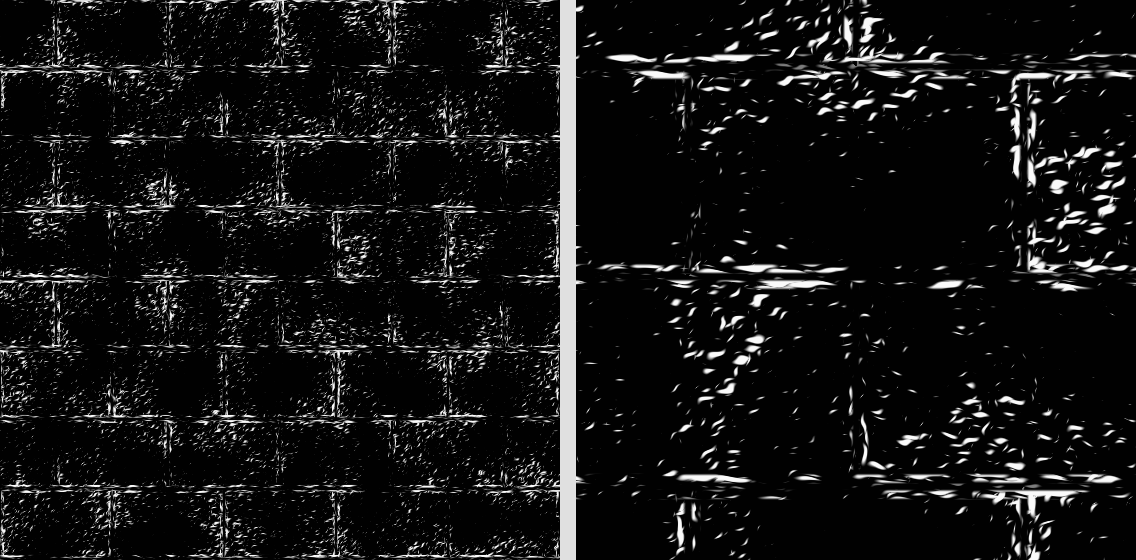
Left, the full canvas; right, a detail of the centre.
Write a Shadertoy shader that draws this texture map.

```glsl
// Worn brick wall mask: thin white chips gathering along the joints of black bricks.

float hash(vec2 p) {
    return fract(sin(dot(p, vec2(127.1, 311.7))) * 43758.545);
}

// Layered, rotated sines: broad areas of heavy and light wear, about -1 to 1
float wearPatches(vec2 p) {
    float sum = 0.0, amplitude = 0.58;
    p *= 15.0;
    for (int i = 0; i < 4; i++) {
        p = mat2(0.8, -0.6, 0.6, 0.8) * p * 1.6 + 2.7;
        p += 0.7 * sin(p.yx * 0.6 + float(i));
        sum += amplitude * sin(p.x) * sin(p.y);
        amplitude *= 0.6;
    }
    return sum;
}

// Cellular flecks stretched along an angle; density sets their number and size
float flecks(vec2 p, float angle, vec2 cells, float density) {
    vec2 along = vec2(cos(angle), sin(angle));
    vec2 q = vec2(dot(p, along), dot(p, vec2(-along.y, along.x))) * cells;
    // Bend and fray the strokes
    q.y += 0.25 * sin(q.x * 3.1 + 1.9 * sin(q.y * 0.7)) + 0.12 * sin(q.x * 8.3 + q.y * 2.1);
    q.x += 0.2 * sin(q.y * 2.3 + sin(q.x * 0.9));
    vec2 cell = floor(q);
    float d = 9.0;
    for (int y = -1; y <= 1; y++) {
        for (int x = -1; x <= 1; x++) {
            vec2 id = cell + vec2(x, y);
            vec2 center = id + vec2(hash(id), hash(id + 37.3));
            float radius = 0.56 * (density - hash(id + 71.9));
            d = min(d, length(q - center) - radius);
        }
    }
    float blur = 0.05 + 0.52 * cells.y / iResolution.y;
    return smoothstep(blur, -blur, d);
}

// Narrow band on both sides of a joint
float jointBand(float edge) {
    return 1.0 - smoothstep(0.0014, 0.0034, abs(edge - 0.0047));
}

void mainImage(out vec4 fragColor, in vec2 fragCoord) {
    vec2 uv = fragCoord / iResolution.xy;

    // Running bond: five bricks across, eight courses
    vec2 grid = (uv - vec2(0.0, 0.002)) * vec2(5.0, 8.0);
    grid.x += 0.5 * mod(floor(grid.y), 2.0);
    vec2 brick = floor(grid);
    vec2 edge = (0.5 - abs(fract(grid) - 0.5)) / vec2(5.0, 8.0);

    float wear = wearPatches(uv);
    float rim = exp(-min(edge.x, edge.y) / 0.019);
    float brickHash = hash(brick + 5.0);

    // Slanted chips on the face, steeper ones toward the brick ends
    float tilt = mix(0.05, 0.7, brickHash);
    float face = flecks(uv + brickHash, tilt, vec2(70.0, 205.0),
                        min(0.15 + 0.5 * rim + 0.68 * wear, 0.72));
    float ends = flecks(uv + 3.0, 1.15, vec2(76.0, 215.0),
                        min(0.65 * exp(-edge.x / 0.014) - 0.08 + 0.6 * wear, 0.62));
    float chips = max(face, ends);
    chips *= smoothstep(0.0018, 0.0045, edge.y);
    chips *= smoothstep(0.001, 0.0035, edge.x);

    // Broken paired lines beside the joints
    float bedLines = jointBand(edge.y)
        * flecks(uv + 7.0, 0.0, vec2(42.0, 225.0), min(0.92 + 0.85 * wear, 1.05));
    float headLines = jointBand(edge.x) * smoothstep(0.002, 0.005, edge.y)
        * flecks(uv + 11.0, 1.5708, vec2(60.0, 225.0), min(0.74 + 0.85 * wear, 0.92));

    // Faint scratches left inside the mortar gap
    float gap = 1.0 - smoothstep(0.001, 0.0025, min(edge.x, edge.y));
    float scratchAngle = edge.y < edge.x ? 0.0 : 1.5708;
    float scratches = 0.5 * gap
        * flecks(uv + 17.0, scratchAngle, vec2(70.0, 300.0), min(0.35 + 0.6 * wear, 0.6));

    float white = max(max(chips, scratches), max(bedLines, headLines));
    fragColor = vec4(mix(vec3(0.004), vec3(0.98), white), 1.0);
}
```
